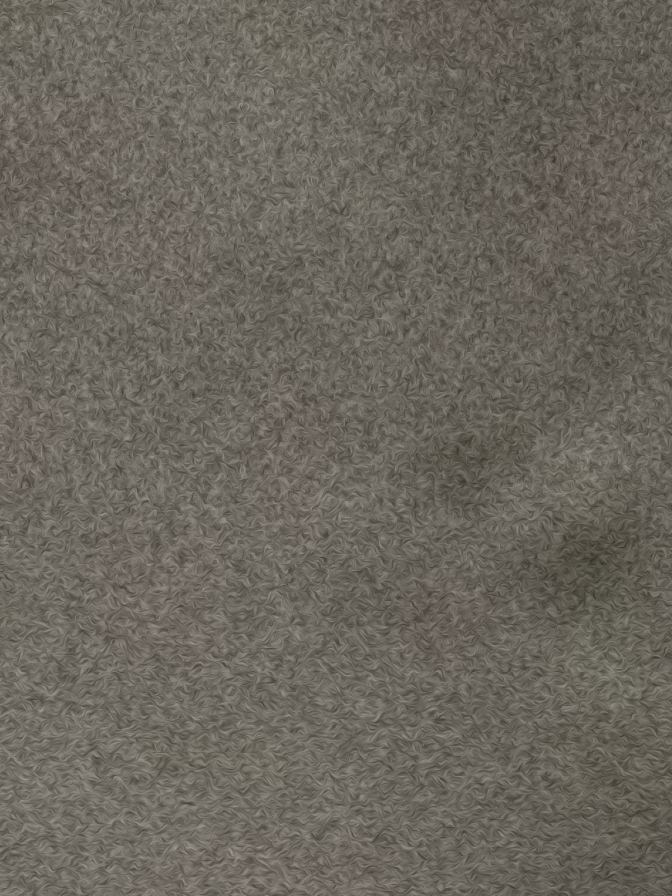
Reproduce this texture procedurally as a Shadertoy shader.

```glsl
// Draws a taupe satin cloth with a fine, wormlike grain and soft folds.
// The grain is noise smeared along a wandering direction field; broad
// oriented shadows and faint warm and green drifts are laid over it.

const vec3 CLOTH_COLOR = vec3(0.411, 0.392, 0.357);
const vec3 TINT_SHIFT = vec3(0.010, -0.007, 0.006);
const float GRAIN_DENSITY = 630.0;   // grain cells per canvas height
const float CURL_DENSITY = 190.0;    // direction changes per canvas height
const float MOTTLE_DENSITY = 75.0;   // faint patches per canvas height
const float GRAIN_CONTRAST = 0.28;
const float MOTTLE_CONTRAST = 0.045;
const float FOLD_CONTRAST = 0.95;
const int SMEAR_STEPS = 4;

float hash(vec2 cell) {
    vec3 q = fract(cell.xyx * 0.1031);
    q += dot(q, q.yzx + 33.33);
    return fract((q.x + q.y) * q.z);
}

float valueNoise(vec2 p) {
    vec2 cell = floor(p);
    vec2 f = fract(p);
    f = f * f * (3.0 - 2.0 * f);
    float low = mix(hash(cell), hash(cell + vec2(1.0, 0.0)), f.x);
    float high = mix(hash(cell + vec2(0.0, 1.0)), hash(cell + 1.0), f.x);
    return mix(low, high, f.y);
}

// Layered noise, centred on zero.
float cloud(vec2 p) {
    float sum = 0.0;
    float weight = 0.5;
    for (int i = 0; i < 4; i++) {
        sum += weight * (valueNoise(p) - 0.5);
        p = mat2(0.8, 0.6, -0.6, 0.8) * p * 2.0 + 17.3;
        weight *= 0.5;
    }
    return sum;
}

// Fibres lie mostly across, and turn more freely toward the top.
vec2 fibreDirection(vec2 p) {
    float swing = mix(2.8, 5.8, smoothstep(0.1, 0.9, p.y));
    float angle = swing * (valueNoise(p * CURL_DENSITY + 41.0) - 0.5);
    return vec2(cos(angle), sin(angle));
}

// Sums noise along a streamline, walking one way from the start point.
float smear(vec2 start, float stride) {
    vec2 p = start;
    float sum = 0.0;
    for (int i = 0; i < SMEAR_STEPS; i++) {
        p += fibreDirection(p) * stride;
        float weight = 1.0 - float(i) / float(SMEAR_STEPS);
        sum += weight * (valueNoise(p * GRAIN_DENSITY) - 0.5);
    }
    return sum;
}

float fibreGrain(vec2 p) {
    float stride = 0.8 / GRAIN_DENSITY;
    float centre = valueNoise(p * GRAIN_DENSITY) - 0.5;
    return (centre + smear(p, stride) + smear(p, -stride)) / float(SMEAR_STEPS);
}

// Soft oval of shade or light, tilted by an angle.
float fold(vec2 p, vec2 centre, vec2 size, float angle) {
    vec2 d = p - centre;
    float c = cos(angle);
    float s = sin(angle);
    d = vec2(c * d.x + s * d.y, c * d.y - s * d.x) / size;
    return exp(-dot(d, d));
}

float foldLight(vec2 p) {
    float light = 0.022 - 0.04 * smoothstep(0.25, 0.8, p.x);
    // Shadows in the creases
    light -= 0.095 * fold(p, vec2(0.65, 0.37), vec2(0.08, 0.05), 0.45);
    light -= 0.050 * fold(p, vec2(0.52, 0.48), vec2(0.07, 0.05), 0.7);
    light -= 0.035 * fold(p, vec2(0.67, 0.61), vec2(0.10, 0.03), 0.95);
    light -= 0.040 * fold(p, vec2(0.43, 0.33), vec2(0.08, 0.04), -0.3);
    light -= 0.030 * fold(p, vec2(0.56, 0.85), vec2(0.12, 0.20), 0.0);
    light -= 0.035 * fold(p, vec2(0.00, 0.79), vec2(0.09, 0.05), 0.2);
    light -= 0.025 * fold(p, vec2(0.32, 0.67), vec2(0.08, 0.06), 0.4);
    light -= 0.040 * fold(p, vec2(0.75, 0.03), vec2(0.14, 0.10), 0.8);
    // Sheen on the ridges
    light += 0.050 * fold(p, vec2(0.65, 0.48), vec2(0.10, 0.05), 0.6);
    light += 0.035 * fold(p, vec2(0.69, 0.24), vec2(0.10, 0.04), -0.4);
    light += 0.025 * fold(p, vec2(0.10, 0.12), vec2(0.28, 0.14), 0.0);
    light += 0.020 * fold(p, vec2(0.24, 0.85), vec2(0.16, 0.14), 0.0);
    return FOLD_CONTRAST * (light + 0.035 * cloud(p * 5.0));
}

void mainImage(out vec4 fragColor, in vec2 fragCoord) {
    vec2 p = fragCoord / iResolution.y;

    float light = foldLight(p);
    float grain = GRAIN_CONTRAST * fibreGrain(p);
    float mottle = MOTTLE_CONTRAST * cloud(p * MOTTLE_DENSITY);
    float tint = cloud(p * 6.0 + 63.0);

    vec3 color = CLOTH_COLOR + light + mottle + grain * (1.0 + 1.5 * light);
    color += TINT_SHIFT * tint;
    fragColor = vec4(clamp(color, 0.0, 1.0), 1.0);
}
```
